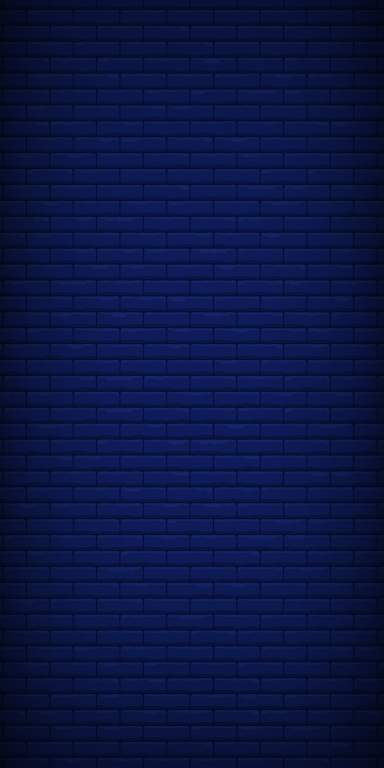
Reproduce this texture procedurally as a Shadertoy shader.

```glsl
const vec2 BRICKS = vec2(8.214, 48.27);      // bricks across and down the canvas
const vec2 WALL_SHIFT = vec2(0.066, 0.677);  // first joints, in bricks
const float BRICK_ASPECT = 2.938;            // brick width over row height
const vec2 JOINT_HALF = vec2(0.028, 0.036);  // lengths below are in row heights
const float CORNER_RADIUS = 0.09;
const float EDGE_WEAR = 0.012;
const float GLAZE_DEPTH = 0.13;
const float GLAZE_DRIP = 0.17;
const float SHADOW_DEPTH = 0.17;
const vec2 VIGNETTE = vec2(0.50, 0.40);      // darkening at the sides and ends
const float VIGNETTE_POWER = 3.2;

const vec3 JOINT_COLOR = vec3(0.020, 0.046, 0.175);
const vec3 SHADOW_COLOR = vec3(0.039, 0.080, 0.270);
const vec3 BODY_COLOR = vec3(0.054, 0.112, 0.350);
const vec3 GLAZE_COLOR = vec3(0.082, 0.146, 0.402);

float hash(vec2 cell) {
    return fract(sin(dot(cell, vec2(127.1, 311.7))) * 4375.85);
}

// Layered sines, roughly -1 to 1
float wave(float x, float phase) {
    return 0.62 * sin(2.1 * x + phase)
         + 0.26 * sin(4.7 * x + 2.7 * phase)
         + 0.12 * sin(10.3 * x + 4.1 * phase);
}

float roundedBox(vec2 p, vec2 halfSize, float radius) {
    vec2 q = abs(p) - halfSize + radius;
    return length(max(q, 0.0)) + min(max(q.x, q.y), 0.0) - radius;
}

// Antialiased coverage of the region where dist is negative
float cover(float dist, float pixel) {
    return 1.0 - smoothstep(-0.7 * pixel, 0.7 * pixel, dist);
}

vec3 brickColor(vec2 p, float seed, float pixel) {
    float phase = 6.2832 * seed;
    vec2 halfSize = 0.5 * vec2(BRICK_ASPECT, 1.0) - JOINT_HALF;
    float fromTop = halfSize.y - p.y;
    float fromBottom = halfSize.y + p.y;

    // Shaded underside with a wavy upper edge
    float shadowEdge = SHADOW_DEPTH + 0.06 * wave(p.x, phase + 2.0);
    vec3 color = mix(BODY_COLOR, SHADOW_COLOR, cover(fromBottom - shadowEdge, pixel));

    // Glazed upper lip, sagging in one broad stretch of some bricks
    float sag = smoothstep(0.05, 0.6, wave(0.9 * p.x, 3.0 * phase));
    float glazeEdge = GLAZE_DEPTH + GLAZE_DRIP * sag * fract(seed * 9.7)
                    + 0.03 * wave(1.5 * p.x, phase);
    float glazeEnds = abs(p.x) - halfSize.x + 0.07;
    color = mix(color, GLAZE_COLOR, cover(max(fromTop - glazeEdge, glazeEnds), pixel));

    // Worn outline against the joint
    float wear = EDGE_WEAR * wave(3.0 * p.x + 4.0 * p.y, phase);
    float outline = roundedBox(p, halfSize, CORNER_RADIUS) + wear;
    return mix(JOINT_COLOR, color, cover(outline, pixel));
}

void mainImage(out vec4 fragColor, in vec2 fragCoord) {
    vec2 uv = fragCoord / iResolution.xy;
    float pixel = BRICKS.y / iResolution.y;

    // Running bond: alternate rows slide by half a brick
    vec2 wall = uv * BRICKS - WALL_SHIFT;
    float row = floor(wall.y);
    wall.x -= 0.5 * (1.0 - mod(row, 2.0));
    vec2 cell = floor(wall);
    vec2 local = (wall - cell - 0.5) * vec2(BRICK_ASPECT, 1.0);
    vec3 color = brickColor(local, hash(cell), pixel);

    // Darken towards every side
    vec2 falloff = 1.0 - VIGNETTE * pow(abs(2.0 * uv - 1.0), vec2(VIGNETTE_POWER));
    fragColor = vec4(color * falloff.x * falloff.y, 1.0);
}
```
